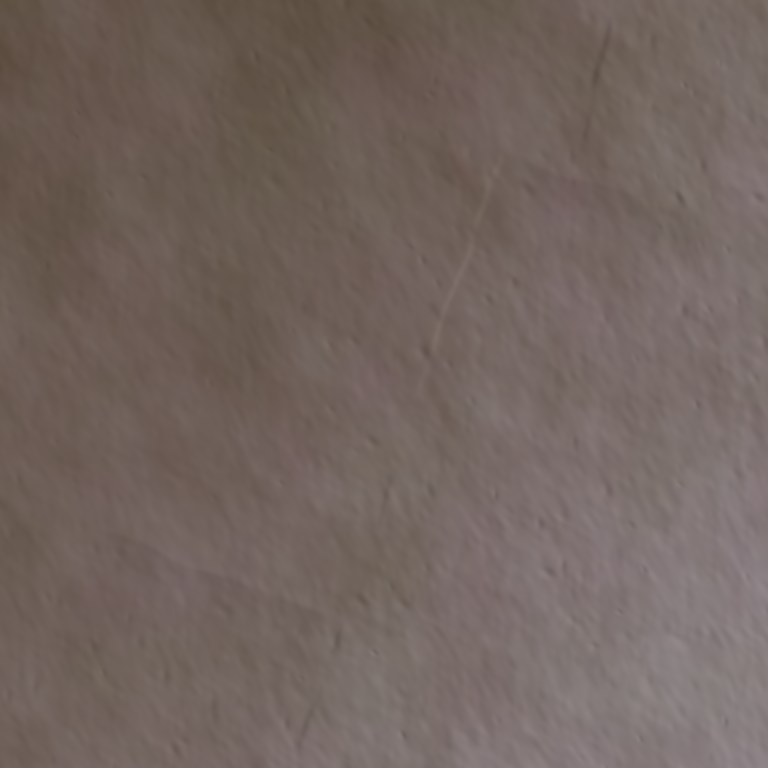
Reproduce this texture procedurally as a Shadertoy shader.

```glsl
#define DARK_BROWN vec3(0.392, 0.333, 0.292)
#define MID_TAUPE vec3(0.449, 0.393, 0.370)
#define PALE_MAUVE vec3(0.500, 0.452, 0.448)
#define GRAIN_ANGLE -0.5
#define GRAIN_CONTRAST 0.088
#define BLOTCH_CONTRAST 0.50
#define MOTTLE_CONTRAST 0.55
#define TINT_CONTRAST 0.030
#define PIT_CELLS 26.0
#define PIT_SHARE 0.32
#define SEAM_WIDTH 0.0045

float hash(vec2 p) {
    return fract(sin(dot(p, vec2(127.1, 311.7))) * 43758.5453);
}

float noise(vec2 p) {
    vec2 cell = floor(p), f = fract(p);
    f = f * f * (3.0 - 2.0 * f);
    return mix(mix(hash(cell), hash(cell + vec2(1, 0)), f.x),
               mix(hash(cell + vec2(0, 1)), hash(cell + vec2(1, 1)), f.x), f.y);
}

float fbm(vec2 p) {
    float sum = 0.0, amp = 0.5;
    for (int i = 0; i < 4; i++) {
        sum += amp * noise(p);
        p = mat2(1.6, 1.2, -1.2, 1.6) * p + 7.3;
        amp *= 0.5;
    }
    return sum / 0.9375;
}

mat2 rotation(float a) {
    return mat2(cos(a), -sin(a), sin(a), cos(a));
}

// Worn height field, stretched along the grain
float grainHeight(vec2 p) {
    vec2 g = rotation(-GRAIN_ANGLE) * p;
    g += 0.012 * vec2(noise(p * 14.0), noise(p * 14.0 + 50.0));
    return 0.50 * noise(g * vec2(68.0, 36.0))
         + 0.32 * noise(g * vec2(130.0, 72.0) + 19.0)
         + 0.18 * noise(g * vec2(34.0, 13.0) + 41.0);
}

// Signed offset across a segment in x, fade towards its ends in y
vec2 seamFrame(vec2 p, vec2 a, vec2 b) {
    vec2 dir = normalize(b - a);
    float along = dot(p - a, dir), len = length(b - a);
    float fade = smoothstep(-0.01, 0.03, along) * smoothstep(len + 0.01, len - 0.05, along);
    return vec2(dot(p - a, vec2(-dir.y, dir.x)), fade);
}

float crease(vec2 p, vec2 a, vec2 b) {
    vec2 s = seamFrame(p, a, b);
    float wear = smoothstep(0.1, 0.65, noise(p * 23.0 + 3.0));
    float offset = s.x + 0.008 * (noise(p * 30.0) - 0.5);
    return exp(-pow(offset / SEAM_WIDTH, 2.0)) * s.y * wear;
}

// Soft tone step on one side of a seam
float shelf(vec2 p, vec2 a, vec2 b) {
    vec2 s = seamFrame(p, a, b);
    s.x += 0.012 * (noise(p * 26.0 + 9.0) - 0.5);
    return smoothstep(0.005, -0.005, s.x) * exp(-abs(s.x) * 16.0) * s.y;
}

// Scattered small dents, each dark with a pale rim
float pits(vec2 p) {
    float sum = 0.0;
    vec2 home = floor(p * PIT_CELLS);
    for (int y = -1; y <= 1; y++)
    for (int x = -1; x <= 1; x++) {
        vec2 id = home + vec2(x, y);
        vec2 centre = id + vec2(hash(id + 1.7), hash(id + 8.3));
        vec2 d = rotation(-GRAIN_ANGLE * 2.0 * hash(id + 5.1)) * (p * PIT_CELLS - centre);
        float size = mix(0.07, 0.16, hash(id + 3.9));
        d /= size * vec2(1.0, 1.8);
        float present = step(hash(id), PIT_SHARE) * mix(0.2, 1.0, hash(id + 6.2));
        vec2 rim = d + vec2(1.2, -0.3);
        sum += present * (0.7 * exp(-dot(rim, rim)) - exp(-dot(d, d)));
    }
    return sum;
}

void mainImage(out vec4 fragColor, in vec2 fragCoord) {
    vec2 p = fragCoord / iResolution.xy;
    vec2 g = rotation(-GRAIN_ANGLE) * p;

    // Broad light from the lower right, dim along the top, with cloudy blotches
    float light = 0.54 + 0.74 * (p.x - 0.5) - 0.56 * (p.y - 0.5);
    vec2 dim = (p - vec2(0.47, 1.0)) / vec2(0.24, 0.17);
    vec2 glow = (p - vec2(0.93, 0.12)) / vec2(0.20, 0.22);
    light += 0.28 * exp(-dot(glow, glow)) - 0.28 * exp(-dot(dim, dim));
    light += BLOTCH_CONTRAST * (fbm(p * 4.0 + 11.0) - 0.5);
    light += MOTTLE_CONTRAST * (fbm(g * vec2(18.0, 10.0)) - 0.5);
    vec3 color = light < 0.5 ? mix(DARK_BROWN, MID_TAUPE, max(light, -0.25) * 2.0)
                             : mix(MID_TAUPE, PALE_MAUVE, min(light * 2.0 - 1.0, 2.0));

    // Faint drift between violet and olive
    color += vec3(0.5, -0.5, 0.6) * TINT_CONTRAST * (fbm(p * 8.0 + 31.0) - 0.5);

    // Grain lit from the side, stronger in the bright corner
    float glare = smoothstep(0.55, 1.25, p.x + 0.7 * (1.0 - p.y));
    float relief = grainHeight(p) - grainHeight(p + vec2(0.006, 0.003));
    float grain = 0.6 * relief + 0.4 * (grainHeight(p + 2.0) - 0.5);
    color += GRAIN_CONTRAST * grain * mix(0.75, 1.4, glare);
    color += 0.050 * pits(p) * mix(0.6, 1.3, glare);

    // Worn seams between slabs
    vec2 corner = vec2(0.655, 0.80), joint = vec2(0.445, 0.19);
    float seams = 0.034 * crease(p, corner, vec2(0.54, 0.48));
    seams -= 0.028 * crease(p, vec2(0.515, 0.39), vec2(0.46, 0.20));
    seams -= 0.060 * crease(p, joint, vec2(0.39, 0.02));
    seams -= 0.050 * crease(p, vec2(0.795, 0.98), vec2(0.755, 0.80));
    seams -= 0.030 * shelf(p, vec2(0.13, 0.31), joint);
    seams -= 0.022 * shelf(p, corner, vec2(0.95, 0.70));
    color += seams;

    fragColor = vec4(color, 1.0);
}
```
